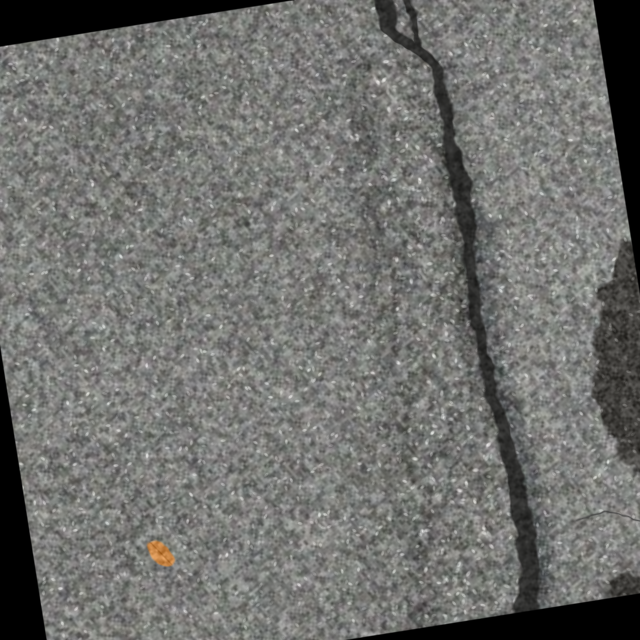
This texture is drawn by a three.js fragment shader. Its source:

```glsl
varying vec2 vUv;

const float TILT = 0.15708;
const float SOFT = 0.0015;
const float GRAIN_SCALE = 125.0;
const float GRAIN_CONTRAST = 0.21;
const float STONE_SCALE = 88.0;
const float COARSE_SCALE = 70.0;
const vec3 ASPHALT = vec3(0.476, 0.479, 0.468);
const vec3 CRACK_COLOR = vec3(0.165, 0.165, 0.16);
const vec3 DAMP_COLOR = vec3(0.235, 0.228, 0.215);
const vec3 LEAF_COLOR = vec3(0.80, 0.54, 0.29);
const vec2 LEAF_POS = vec2(0.248, 0.139);

float hash(vec2 p) {
  vec3 q = fract(vec3(p.xyx) * 0.1031);
  q += dot(q, q.yzx + 33.33);
  return fract((q.x + q.y) * q.z);
}

float noise(vec2 p) {
  vec2 i = floor(p), f = fract(p);
  f = f * f * (3.0 - 2.0 * f);
  return mix(mix(hash(i), hash(i + vec2(1.0, 0.0)), f.x),
             mix(hash(i + vec2(0.0, 1.0)), hash(i + 1.0), f.x), f.y);
}

float fbm(vec2 p) {
  float sum = 0.0, amp = 0.5;
  for (int i = 0; i < 4; i++) {
    sum += amp * noise(p);
    p = p * 2.03 + 17.1;
    amp *= 0.5;
  }
  return sum - 0.47;
}

mat2 rot(float a) {
  return mat2(cos(a), -sin(a), sin(a), cos(a));
}

float inside(float d, float soft) {
  return 1.0 - smoothstep(-soft, soft, d);
}

// Scattered elongated chips, most of them faint
float stones(vec2 p) {
  vec2 cell = floor(p);
  float light = 0.0;
  for (int j = -1; j <= 1; j++) {
    for (int i = -1; i <= 1; i++) {
      vec2 c = cell + vec2(float(i), float(j));
      vec2 center = c + vec2(hash(c + 3.7), hash(c + 91.3));
      vec2 d = rot(6.2832 * hash(c + 47.9)) * (p - center);
      float shade = pow(hash(c + 151.1), 4.0);
      light = max(light, shade * (1.0 - smoothstep(0.12, 0.48, length(d * vec2(1.0, 1.7)))));
    }
  }
  return light;
}

float crackX(float y) {
  float x = 0.684 + 0.185 * (0.9 - y);
  x -= 0.012 * smoothstep(0.25, 0.42, y) * (1.0 - smoothstep(0.48, 0.68, y));
  x -= 0.067 * smoothstep(0.89, 0.962, y);
  return x - 0.018 * (1.0 - smoothstep(0.05, 0.11, y));
}

float crackWidth(float y) {
  float w = 0.0095 + 0.005 * exp(-pow((y - 0.71) / 0.05, 2.0));
  w += 0.005 * (1.0 - smoothstep(0.2, 0.4, y));
  return w + 0.008 * (1.0 - smoothstep(0.04, 0.1, y)) + 0.004 * smoothstep(0.9, 0.93, y);
}

void main() {
  vec2 p = vUv;
  float jag = noise(p * 42.0) - 0.5 + 0.5 * (noise(p * 110.0) - 0.5);
  float side = p.x - crackX(p.y) + jag * 0.009;
  float seam = p.x - (0.568 + 0.11 * (0.909 - p.y)) + jag * 0.012;
  float strip = smoothstep(-0.003, 0.005, seam) * inside(side, 0.004)
              * inside(p.y - 0.925 + jag * 0.02, 0.012);

  // Asphalt grain
  float grain = noise(p * GRAIN_SCALE) - 0.5 + noise(rot(0.7) * p * GRAIN_SCALE * 1.9) - 0.5;
  float coarse = noise(p * 68.0 + 9.0) - 0.5;
  float chips = stones(p * STONE_SCALE);
  float bigChips = stones(p * COARSE_SCALE + 31.0);
  float tone = GRAIN_CONTRAST * grain + 0.24 * chips + 0.08 * fbm(p * 5.0);
  tone += strip * (0.13 * coarse + 0.30 * bigChips - 0.025);
  tone += 0.025 * smoothstep(0.0, 0.08, side);
  vec3 color = ASPHALT + tone;
  color += 0.025 * (vec3(noise(p * 60.0), noise(p * 60.0 + 40.0), noise(p * 60.0 + 80.0)) - 0.5);

  // Shaded seam left of the rough strip
  float seamBand = smoothstep(-0.045, -0.006, seam) * (1.0 - smoothstep(-0.002, 0.012, seam));
  seamBand *= inside(p.y - 0.91, 0.02) * (0.35 + 0.65 * noise(p * vec2(30.0, 14.0)));
  color -= seamBand * (0.11 + 0.10 * smoothstep(0.68, 0.82, p.y));

  // Worn shoulders of the crack
  float right = smoothstep(0.0, 0.012, side) * (1.0 - smoothstep(0.018, 0.05, side));
  right *= 0.3 + 0.7 * (1.0 - smoothstep(0.52, 0.75, p.y));
  float left = smoothstep(-0.042, -0.02, side) * (1.0 - smoothstep(-0.01, 0.0, side));
  left *= smoothstep(0.28, 0.4, p.y) * inside(p.y - 0.83, 0.1);
  color -= right * vec3(0.125, 0.118, 0.105) + left * 0.10;

  // Main crack and its upper branch
  float crack = inside(abs(side) - crackWidth(p.y), 0.003);
  float branch = abs(p.x - 0.637 - 0.19 * (1.0 - p.y) + jag * 0.012) - 0.007;
  crack = max(crack, inside(branch, 0.003) * smoothstep(0.915, 0.93, p.y));
  color = mix(color, CRACK_COLOR + 0.07 * grain + 0.06 * coarse, 0.96 * crack);

  // Hairline crack
  float hairY = 0.191 + 0.009 * cos((p.x - 0.945) * 42.0) + jag * 0.008;
  float hair = inside(abs(p.y - hairY) - 0.0015, 0.002) * smoothstep(0.89, 0.905, p.x);
  color = mix(color, vec3(0.24), 0.75 * hair);

  // Damp patches
  float damp = (length((p - vec2(1.01, 0.445)) / vec2(0.082, 0.185)) - 1.0) * 0.08;
  damp = min(damp, (length((p - vec2(0.985, 0.078)) / vec2(0.045, 0.025)) - 1.0) * 0.025);
  damp = inside(damp + jag * 0.016, 0.004);
  color = mix(color, DAMP_COLOR + 0.16 * grain + 0.2 * chips, 0.93 * damp);

  // Leaf and dark speck
  vec2 leaf = rot(-0.8) * (p - LEAF_POS);
  float leafShape = length(leaf / vec2(0.025, 0.014)) - 1.0 + jag * 0.5;
  color = mix(color, LEAF_COLOR + 0.16 * grain - 0.1 * inside(abs(leaf.y) - 0.001, SOFT),
              inside(leafShape, 0.12));
  color = mix(color, vec3(0.2), 0.8 * inside(length(p - vec2(0.387, 0.65)) - 0.004, 0.003));

  // Tilted square frame
  vec2 frame = abs(rot(-TILT) * (p - 0.5));
  frame = abs(vec2(dot(p - 0.5, vec2(cos(TILT), sin(TILT))),
                   dot(p - 0.5, vec2(-sin(TILT), cos(TILT)))));
  color *= inside(max(frame.x, frame.y) - 0.5, SOFT);
  gl_FragColor = vec4(clamp(color, 0.0, 1.0), 1.0);
}
```
